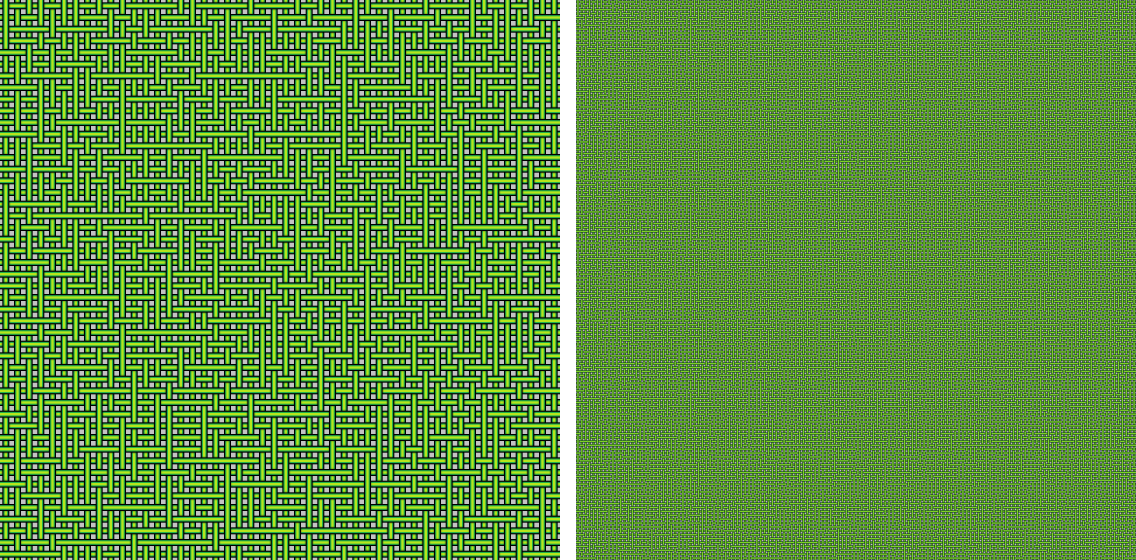
Left, the tile; right, the same tile 3 across and 3 down.
A Shadertoy shader for this pattern:

```glsl
const float STRANDS = 48.0;  // strands per canvas side, whole so it tiles
const float UNITS = 10.0;    // units per strand pitch
const float CORE = 1.0;      // half widths of the strand layers, in units
const float BODY = 2.0;
const float OUTLINE = 3.0;
const float SHADOW_END = 4.0;
const float SHADOW = 0.83;

const vec3 LIME = vec3(0.71, 0.90, 0.11);
const vec3 GREEN = vec3(0.133, 0.694, 0.298);
const vec3 BLACK = vec3(0.0);
const vec3 GREY = vec3(0.765);

// Wrapping random value per crossing
float hash(vec2 cell, float period) {
    uvec2 q = uvec2(mod(cell, period)) + 17u;
    uint h = q.x * 1597334677u ^ q.y * 3812015801u;
    h = (h ^ (h >> 15)) * 2246822519u;
    h = (h ^ (h >> 13)) * 3266489917u;
    return float((h ^ (h >> 16)) >> 8) / 16777216.0;
}

// Antialiased coverage of a centred band
float band(float dist, float halfWidth, float soft) {
    return clamp((halfWidth - dist) / soft + 0.5, 0.0, 1.0);
}

// Colour across one strand: lime core, green sides, black outline
vec3 strandColor(float across, float soft) {
    vec3 color = mix(BLACK, GREEN, band(across, BODY, soft));
    return mix(color, LIME, band(across, CORE, soft));
}

// Lower strand with its contact shadow, then the upper strand
vec3 crossing(float lower, float upper, float soft) {
    float shade = mix(1.0, SHADOW, band(upper, SHADOW_END, soft));
    vec3 color = mix(GREY, strandColor(lower, soft) * shade, band(lower, OUTLINE, soft));
    return mix(color, strandColor(upper, soft), band(upper, OUTLINE, soft));
}

void mainImage(out vec4 fragColor, in vec2 fragCoord) {
    vec2 p = fragCoord / iResolution.xy * STRANDS;
    float soft = STRANDS * UNITS / min(iResolution.x, iResolution.y);

    // Distances to the vertical (x) and horizontal (y) strand axes
    vec2 d = abs(fract(p) - 0.5) * UNITS;
    bool horizontalOver = hash(floor(p), STRANDS) < 0.5;
    vec2 order = horizontalOver ? d.xy : d.yx;

    fragColor = vec4(crossing(order.x, order.y, soft), 1.0);
}
```
